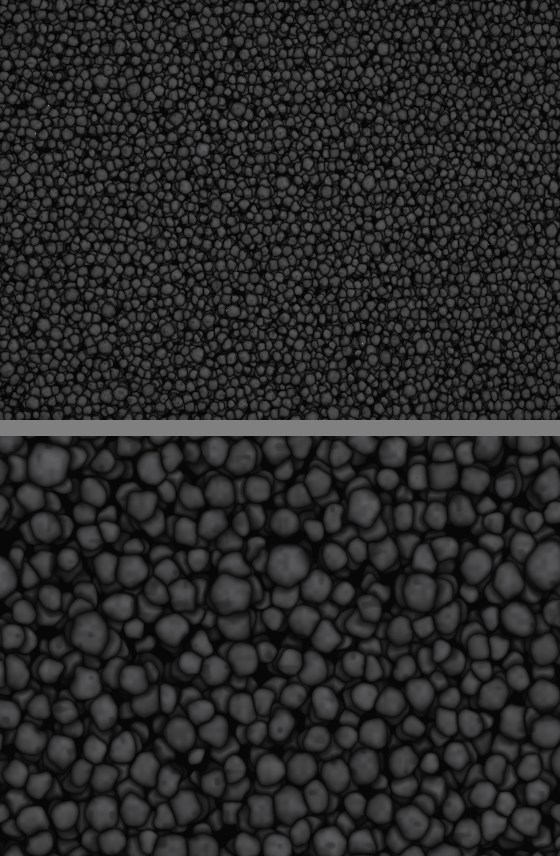
Top, the full canvas; bottom, a detail of the centre.
Reproduce this texture procedurally as a Shadertoy shader.

```glsl
// Bed of matte charcoal granules: packed dark pebbles with black gaps between them

vec3 hash3(vec2 p) {
    vec3 q = fract(p.xyx * vec3(0.1031, 0.1030, 0.0973));
    q += dot(q, q.yxz + 33.33);
    return fract((q.xxy + q.yzz) * q.zyx);
}

float noise(vec2 p) {
    vec2 i = floor(p), f = fract(p);
    f = f * f * (3.0 - 2.0 * f);
    float low = mix(hash3(i).x, hash3(i + vec2(1, 0)).x, f.x);
    float high = mix(hash3(i + vec2(0, 1)).x, hash3(i + vec2(1, 1)).x, f.x);
    return mix(low, high, f.y);
}

// One scattered layer; returns distance outside the nearest grain and its brightness
vec2 grainLayer(vec2 p, float density, float presence, vec2 radii, float seed) {
    // each layer is turned so that its rows do not line up with the others
    float turn = 0.4 + 0.9 * seed;
    mat2 rotation = mat2(cos(turn), sin(turn), -sin(turn), cos(turn));
    vec2 q = rotation * p * density + 150.0 + seed * 7.3;
    float row = floor(q.y);
    float nearest = 10.0, second = 10.0, radius = 1.0, tone = 1.0;
    vec2 offset = vec2(0.0);

    for (int j = -1; j <= 1; j++)
    for (int i = -1; i <= 1; i++) {
        float y = row + float(j);
        float stagger = 0.5 * mod(y, 2.0);
        vec2 cell = vec2(floor(q.x - stagger) + float(i), y);
        vec3 rnd = hash3(cell + seed * 31.0);
        vec3 kind = hash3(cell + seed * 31.0 + 211.0);
        if (kind.x > presence) continue;

        vec2 centre = cell + vec2(stagger, 0.0) + 0.5 + 0.56 * (rnd.xy - 0.5);
        float r = mix(radii.x, radii.y, rnd.z);
        vec2 v = q - centre;
        // slightly oval outline in a random direction
        float angle = 6.283 * kind.y;
        float along = dot(v, vec2(cos(angle), sin(angle)));
        float d = sqrt(dot(v, v) + 0.2 * along * along) - r;
        if (d < nearest) {
            second = nearest;
            nearest = d;
            radius = r;
            offset = v;
            tone = mix(0.88, 1.08, kind.z);
        } else second = min(second, d);
    }

    // rounded dome, creased where neighbours touch
    float depth = clamp(min(-nearest, 0.5 * (second - nearest)) / radius, 0.0, 1.0);
    float dome = 1.0 - pow(1.0 - depth, 4.0);
    vec2 normal = transpose(rotation) * offset / radius;
    float light = 0.97 + 0.2 * dot(normal, vec2(0.55, 0.75));
    return vec2(nearest / density, dome * light * tone);
}

void mainImage(out vec4 fragColor, in vec2 fragCoord) {
    vec2 uv = fragCoord / iResolution.xy;
    vec2 p = fragCoord / iResolution.y;

    // grains shrink slightly to the right, with lumpy outlines
    vec2 g = p + vec2(0.07 * p.x * p.x, 0.0);
    g += 0.005 * (vec2(noise(p * 95.0), noise(p * 95.0 + 57.0)) - 0.5);

    // composite from the deepest layer to the top one
    float value = 0.0;
    for (int k = 0; k < 4; k++) {
        float density = 48.0, presence = 1.0, level = 0.75;
        vec2 radii = vec2(0.36, 0.56);
        if (k == 1) { density = 42.0; level = 0.95; }
        if (k == 2) { density = 36.0; level = 1.0; presence = 0.95; }
        if (k == 3) { density = 21.0; level = 1.02; presence = 0.22; radii = vec2(0.27, 0.42); }
        vec2 grain = grainLayer(g, density, presence, radii, float(k) + 1.0);
        float shadow = mix(0.35, 1.0, smoothstep(0.0, 0.007, grain.x));
        float cover = smoothstep(0.0012, -0.0012, grain.x);
        value = mix(value * shadow, 0.265 * level * grain.y, cover);
    }

    // powdery surface, pits and uneven lighting
    value *= 0.87 + 0.26 * noise(p * 210.0);
    value *= 1.0 - 0.3 * smoothstep(0.72, 0.95, noise(p * 120.0 + 9.0));
    vec2 fromCentre = uv - vec2(0.5, 0.52);
    value *= 1.06 - 0.3 * dot(fromCentre, fromCentre);
    value += 0.027;

    // rare mineral glints
    vec2 glintCell = floor(p * 90.0);
    vec3 rnd = hash3(glintCell + 500.0);
    float spot = length(fract(p * 90.0) - 0.3 - 0.4 * rnd.xy);
    value += 0.4 * step(0.9992, rnd.z) * smoothstep(0.2, 0.05, spot);

    fragColor = vec4(value * vec3(0.995, 1.0, 1.015), 1.0);
}
```
